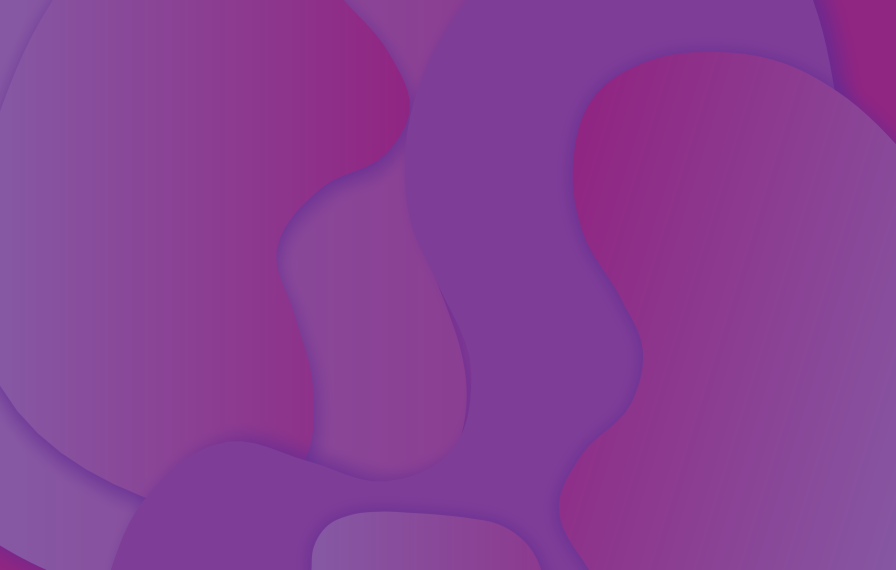
A Shadertoy shader for this background:

```glsl
const float CANVAS_WIDTH = 7.68;
const int KNOTS = 16;
const int STEPS = 6;
const float SHADOW_BLUR = 0.17;
const float SHADOW_STRENGTH = 0.85;
const vec3 LAVENDER = vec3(0.525, 0.345, 0.640);
const vec3 MAGENTA = vec3(0.565, 0.145, 0.510);
const vec3 PURPLE = vec3(0.495, 0.240, 0.592);
const vec3 FOLD = vec3(0.545, 0.235, 0.575);
const vec3 SHADOW = vec3(0.385, 0.165, 0.575);

// Knots of each closed outline
const vec2 SHEET[KNOTS] = vec2[KNOTS](
    vec2(4.50, 5.48), vec2(4.15, 4.28), vec2(3.76, 3.18), vec2(3.74, 2.50),
    vec2(3.84, 2.22), vec2(3.95, 1.88), vec2(4.00, 1.53), vec2(3.96, 1.18),
    vec2(3.70, 0.68), vec2(2.70, 0.18), vec2(1.50, -0.27), vec2(0.40, 0.00),
    vec2(0.00, 0.21), vec2(-1.20, 1.38), vec2(-1.50, 3.88), vec2(0.50, 6.38));
const vec2 LEFT_BLOB[KNOTS] = vec2[KNOTS](
    vec2(2.95, 4.88), vec2(3.34, 4.42), vec2(3.51, 3.93), vec2(3.32, 3.58),
    vec2(2.75, 3.27), vec2(2.37, 2.73), vec2(2.52, 2.20), vec2(2.68, 1.58),
    vec2(2.60, 0.91), vec2(2.05, 0.45), vec2(1.22, 0.63), vec2(0.00, 1.58),
    vec2(-0.25, 2.88), vec2(0.00, 3.93), vec2(0.45, 4.88), vec2(1.70, 6.08));
const vec2 RIVER[KNOTS] = vec2[KNOTS](
    vec2(0.95, 0.00), vec2(1.22, 0.58), vec2(1.95, 1.10), vec2(2.65, 0.93),
    vec2(3.30, 0.76), vec2(3.85, 1.00), vec2(4.04, 1.68), vec2(3.73, 2.50),
    vec2(3.52, 2.98), vec2(3.47, 3.53), vec2(3.62, 4.23), vec2(4.00, 4.88),
    vec2(6.40, 5.88), vec2(6.97, 4.88), vec2(7.16, 4.08), vec2(6.20, -0.72));
const vec2 RIGHT_BLOB[KNOTS] = vec2[KNOTS](
    vec2(5.05, 0.00), vec2(4.79, 0.56), vec2(4.98, 0.98), vec2(5.41, 1.43),
    vec2(5.51, 1.88), vec2(5.32, 2.33), vec2(5.00, 2.88), vec2(4.91, 3.46),
    vec2(5.11, 4.08), vec2(5.55, 4.36), vec2(6.15, 4.44), vec2(6.70, 4.35),
    vec2(7.18, 4.10), vec2(7.68, 3.65), vec2(8.60, 1.58), vec2(6.80, -1.12));
const vec2 PEBBLE[KNOTS] = vec2[KNOTS](
    vec2(2.67, 0.00), vec2(2.69, 0.20), vec2(2.82, 0.39), vec2(3.00, 0.47),
    vec2(3.25, 0.50), vec2(3.52, 0.49), vec2(3.80, 0.47), vec2(4.05, 0.44),
    vec2(4.25, 0.40), vec2(4.42, 0.31), vec2(4.55, 0.18), vec2(4.64, 0.00),
    vec2(4.70, -0.32), vec2(4.00, -0.72), vec2(3.10, -0.72), vec2(2.68, -0.32));

// Unit tangent at b, weighted towards the nearer neighbour
vec2 tangent(vec2 a, vec2 b, vec2 c) {
    vec2 u = b - a, v = c - b;
    return normalize(u / dot(u, u) + v / dot(v, v));
}

// Signed distance to a smooth closed curve through the knots
float curveDistance(vec2 p, vec2 knots[KNOTS]) {
    float nearest = 1e6, side = 1.0;
    for (int i = 0; i < KNOTS; i++) {
        vec2 a = knots[(i + KNOTS - 1) % KNOTS], b = knots[i];
        vec2 c = knots[(i + 1) % KNOTS], d = knots[(i + 2) % KNOTS];
        float handle = length(c - b) * 0.345;
        vec2 h1 = b + tangent(a, b, c) * handle;
        vec2 h2 = c - tangent(b, c, d) * handle;
        vec2 tail = b;
        for (int j = 1; j <= STEPS; j++) {
            float t = float(j) / float(STEPS), s = 1.0 - t;
            vec2 head = j == STEPS ? c
                : s * s * s * b + 3.0 * s * t * (s * h1 + t * h2) + t * t * t * c;
            vec2 e = head - tail, w = p - tail;
            vec2 gap = w - e * clamp(dot(w, e) / dot(e, e), 0.0, 1.0);
            nearest = min(nearest, dot(gap, gap));
            // Each crossing of a sideways ray flips inside and outside
            if ((tail.y > p.y) != (head.y > p.y)
                && w.x < e.x * w.y / e.y) side = -side;
            tail = head;
        }
    }
    return side * sqrt(nearest);
}

// Lay a shape with its soft shadow over the colour below
vec3 layer(vec3 below, vec2 p, vec2 knots[KNOTS], vec3 fill, vec2 shift, float pixel) {
    float shadowEdge = curveDistance(p - shift, knots);
    float shade = 1.0 - smoothstep(-SHADOW_BLUR, SHADOW_BLUR, shadowEdge);
    below = mix(below, SHADOW, SHADOW_STRENGTH * shade);
    float edge = curveDistance(p, knots);
    return mix(fill, below, smoothstep(-0.7 * pixel, 0.7 * pixel, edge));
}

vec3 ramp(float from, float to, float x) {
    return mix(LAVENDER, MAGENTA, clamp((x - from) / (to - from), 0.0, 1.0));
}

void mainImage(out vec4 fragColor, in vec2 fragCoord) {
    float pixel = CANVAS_WIDTH / iResolution.x;
    vec2 p = fragCoord * pixel;

    // Backdrop, warmer purple beneath the fold
    float foldOffset = p.x - 4.0;
    vec3 color = mix(MAGENTA, FOLD, exp(-foldOffset * foldOffset));

    // Sheets from back to front
    color = layer(color, p, SHEET, ramp(0.0, 7.9, p.x), vec2(0.02, -0.02), pixel);
    color = layer(color, p, LEFT_BLOB, ramp(0.0, 3.5, p.x), vec2(0.01, -0.06), pixel);
    color = layer(color, p, RIVER, PURPLE, vec2(0.09, 0.01), pixel);
    color = layer(color, p, PEBBLE, ramp(2.7, 6.0, p.x), vec2(0.0), pixel);
    float slant = dot(p, vec2(0.956, -0.292));
    color = layer(color, p, RIGHT_BLOB, ramp(7.4, 3.65, slant), vec2(0.0, -0.01), pixel);

    fragColor = vec4(color, 1.0);
}
```
